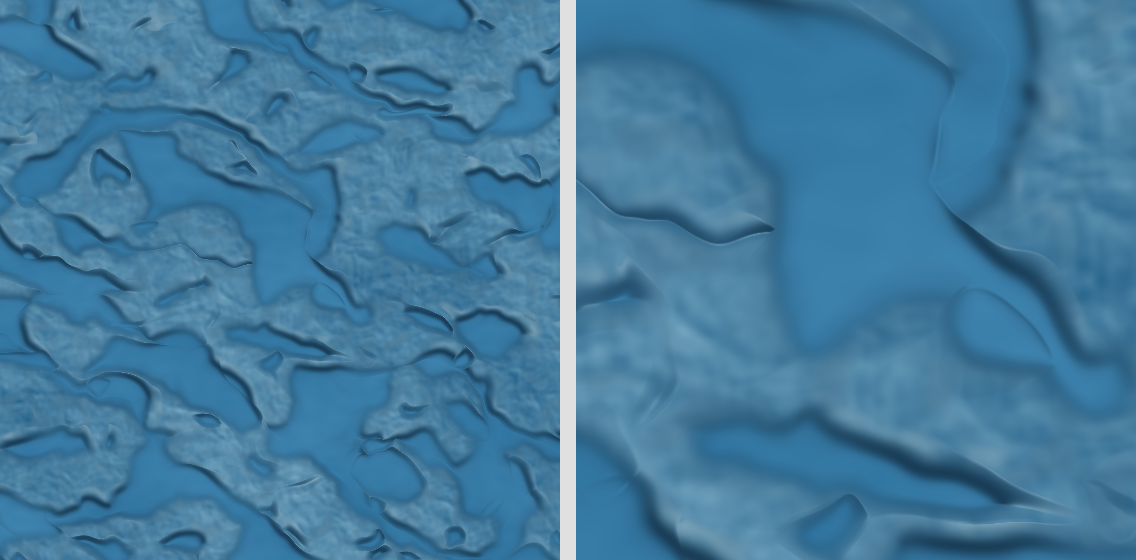
Left, the full canvas; right, a detail of the centre.
Give the GLSL for this texture, as a WebGL 1 fragment shader.

```glsl
precision highp float;
uniform vec2 u_resolution;

vec2 gradientAt(vec2 cell) {
  float a = 6.2832 * fract(sin(dot(cell, vec2(127.1, 311.7))) * 43758.5);
  return vec2(cos(a), sin(a));
}

float noise(vec2 p) {
  vec2 i = floor(p), f = p - i;
  vec2 u = f * f * f * (f * (f * 6.0 - 15.0) + 10.0);
  float a = dot(gradientAt(i), f);
  float b = dot(gradientAt(i + vec2(1, 0)), f - vec2(1, 0));
  float c = dot(gradientAt(i + vec2(0, 1)), f - vec2(0, 1));
  float d = dot(gradientAt(i + vec2(1, 1)), f - vec2(1, 1));
  return 1.4 * mix(mix(a, b, u.x), mix(c, d, u.x), u.y);
}

// Positive on raised plates, negative in the smooth channels between them
float terrain(vec2 p) {
  p += 0.035 * vec2(noise(p * 7.0 + 3.0), noise(p * 7.0 + 19.0));
  p += 0.009 * vec2(noise(p * 24.0), noise(p * 24.0 + 31.0));
  vec2 q = vec2(p.x + 0.25 * p.y, p.y + 0.2 * p.x);
  float channels = abs(noise(q * vec2(2.3, 3.6) + 5.3)) * 1.5 - 0.11;
  float pools = noise(q * vec2(6.0, 9.5) + 11.7) + 0.25;
  float pits = noise(p * vec2(13.0, 18.0) + 41.0) + 0.52;
  return min(channels + 0.22 * noise(p * 12.0 + 8.0), min(pools, pits));
}

// Crumpled surface of the plates
float crumple(vec2 p) {
  p += 0.012 * vec2(noise(p * 16.0), noise(p * 16.0 + 7.0));
  float wrinkles = 0.8 * abs(noise(p * vec2(17.0, 24.0) + 2.0));
  return wrinkles + 0.45 * noise(p * 38.0) + 0.25 * noise(p * 75.0 + 13.0);
}

void main() {
  vec2 p = gl_FragCoord.xy / u_resolution;

  // Height, slope and approximate distance to the plate edge
  float e = 0.003;
  float h = terrain(p);
  vec2 slope = vec2(terrain(p + vec2(e, 0)), terrain(p + vec2(0, e))) - h;
  slope /= e;
  float steepness = max(length(slope), 1.5);
  float dist = h / steepness;
  float facing = dot(slope / steepness, vec2(0.42, 0.9));
  float plate = smoothstep(-0.006, 0.010, dist);

  // Smooth channel floor
  vec3 color = vec3(0.215, 0.485, 0.655) + 0.035 * noise(p * vec2(4.0, 7.0) + 9.0);
  color += 0.012 * noise(p * vec2(30.0, 45.0));

  // Mottled, embossed plates
  float relief = crumple(p) - crumple(p + vec2(0.003, 0.005));
  float tone = 0.54 + 0.35 * noise(p * 2.2 + 1.5) + 0.22 * noise(p * 9.0 + 27.0);
  tone += 0.14 * noise(p * 48.0 + 4.0) + 0.10 * noise(p * 105.0);
  tone += 0.75 * relief;
  vec3 rock = mix(vec3(0.19, 0.42, 0.57), vec3(0.41, 0.61, 0.72), clamp(tone, -0.3, 1.3));
  float grey = smoothstep(0.0, 0.5, noise(p * 30.0 + 61.0));
  rock = mix(rock, vec3(0.31, 0.48, 0.58), 0.4 * grey);
  color = mix(color, rock, plate);

  // Broken dark rims, with light crests inside the lower edges
  float broken = smoothstep(-0.35, 0.4, noise(p * 8.0 + 71.0));
  float lower = smoothstep(-0.1, 0.8, facing);
  float rim = exp(-dist * dist / 0.00004) * mix(0.28, 1.0, lower) * mix(0.3, 0.95, broken);
  float shade = exp(-dist * dist / 0.0003) * 0.25;
  float inset = dist - 0.014;
  float crest = exp(-inset * inset / 0.00006) * lower * broken;
  color = mix(color, vec3(0.17, 0.36, 0.49), shade);
  color = mix(color, vec3(0.55, 0.68, 0.74), crest * (0.4 + 0.4 * noise(p * 35.0 + 6.0)));
  color = mix(color, vec3(0.07, 0.19, 0.28), rim * 0.85);

  gl_FragColor = vec4(clamp(color, 0.0, 1.0), 1.0);
}
```
